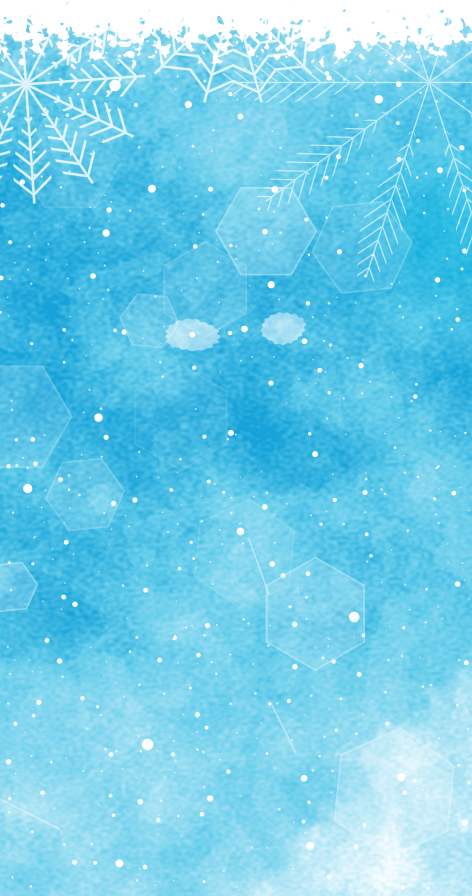
Reproduce this background procedurally as a Shadertoy shader.

```glsl
// A winter watercolour: blue washes under a ragged frost border, with
// translucent hexagons, line-drawn snowflakes and scattered snow.
// Layers are blended bottom to top; lengths are in canvas heights.

#define DEEP vec3(0.09, 0.64, 0.85)
#define SKY vec3(0.39, 0.80, 0.92)
#define SNOW vec3(0.97, 0.99, 1.0)
#define CYAN vec3(0.12, 0.76, 0.90)
#define SKY_TONE 0.3
#define FROST_LEVEL 0.953
#define WASH_CONTRAST 0.23
#define BLOT_CONTRAST 0.07
#define GRAIN 0.18

// Soft washes: centre, radius, amount of lightening
const vec4 WASHES[12] = vec4[12](
    vec4(.03, .69, .10, -.15), vec4(.195, .50, .07, -.17), vec4(.33, .515, .08, -.04),
    vec4(.05, .31, .07, -.08), vec4(.50, .73, .08, -.06), vec4(.14, .59, .045, .20),
    vec4(.28, .85, .08, .18), vec4(.285, .395, .07, .14), vec4(.19, .32, .05, .15),
    vec4(.50, .45, .08, .15), vec4(.03, .09, .10, .08), vec4(.44, .25, .08, .06));

// Hexagons: centre, radius, opacity (negative stands on a corner)
const vec4 HEXAGONS[12] = vec4[12](
    vec4(.297, .742, .057, .9), vec4(.404, .724, .057, .6), vec4(.229, .677, .054, -.45),
    vec4(.167, .642, .034, .6), vec4(.202, .534, .060, -.3), vec4(.095, .448, .045, .6),
    vec4(.352, .315, .064, -.9), vec4(.440, .115, .074, -.8), vec4(.015, .535, .066, .6),
    vec4(.012, .345, .031, .9), vec4(.078, .818, .058, .35), vec4(.273, .382, .062, -.35));

// Pale oval drops (centre, half size) and thin scratches (two ends)
const vec4 DROPS[2] = vec4[2](vec4(.214, .626, .030, .017), vec4(.316, .633, .024, .017));
const vec4 SCRATCHES[3] = vec4[3](vec4(.278, .398, .300, .337),
    vec4(.304, .212, .330, .160), vec4(.0, .108, .066, .075));

vec3 hash(vec2 cell) {
    vec3 h = fract(cell.xyx * vec3(.1031, .1030, .0973));
    h += dot(h, h.yxz + 33.33);
    return fract((h.xxy + h.yzz) * h.zyx);
}

float gradientNoise(vec2 p) {
    vec2 i = floor(p), f = fract(p), e = vec2(1, 0);
    vec2 u = f * f * f * (f * (f * 6. - 15.) + 10.);
    float a = dot(hash(i).xy * 2. - 1., f);
    float b = dot(hash(i + e).xy * 2. - 1., f - e);
    float c = dot(hash(i + e.yx).xy * 2. - 1., f - e.yx);
    float d = dot(hash(i + 1.).xy * 2. - 1., f - 1.);
    return mix(mix(a, b, u.x), mix(c, d, u.x), u.y);
}

float fbm(vec2 p) {
    float sum = 0., amp = 1.;
    for (int i = 0; i < 4; i++) {
        sum += amp * gradientNoise(p);
        p = mat2(1.6, 1.2, -1.2, 1.6) * p + 17.3;
        amp *= .5;
    }
    return sum;
}

// Antialiased coverage of the region where d < 0
float cover(float d) {
    float px = .75 / iResolution.y;
    return 1. - smoothstep(-px, px, d);
}

float hexagon(vec2 p, float r) {
    p = abs(p);
    return max(p.x * .866 + p.y * .5, p.y) - r * .866;
}

float segment(vec2 p, vec2 a, vec2 b) {
    float t = clamp(dot(p - a, b - a) / dot(b - a, b - a), 0., 1.);
    return length(p - mix(a, b, t));
}

// Radial arms with barbs; positive slant turns the barbs back to the centre
float snowflake(vec2 p, float radius, float arms, float turn, float barbs, float slant, float reach, float line) {
    float sector = 6.2831853 / arms;
    float a = abs(mod(atan(p.y, p.x) - turn + .5 * sector, sector) - .5 * sector);
    vec2 q = length(p) / radius * vec2(cos(a), sin(a));
    float along = q.x + slant * q.y;
    float barb = abs(fract(along * barbs) - .5) / barbs / sqrt(1. + slant * slant);
    float width = reach * smoothstep(.1, .75, q.x) * clamp(3.5 - 3. * q.x, 0., 1.);
    float span = max(q.y - width, max(along - 1., .25 - along));
    return max(cover(max(q.y, q.x - 1.) * radius - line),
               cover(barb * radius - line) * cover(span * radius));
}

float snowDots(vec2 p, float cellSize, float size, float density) {
    vec2 cell = floor(p / cellSize);
    vec3 h = hash(cell + 41.);
    float d = length(p - (cell + .12 + .76 * h.xy) * cellSize);
    return cover(d - size * mix(.4, 1., h.z * h.z)) * step(hash(cell + 97.).x, density);
}

void mainImage(out vec4 fragColor, in vec2 fragCoord) {
    vec2 p = fragCoord / iResolution.y;
    float cloud = fbm(p * 8.), speckle = fbm(p * 38.);

    // Watercolour tone, from deep blue (0) to white (1)
    float tone = mix(.50, .20, smoothstep(0., .5, p.y)) + .1 * smoothstep(.72, .94, p.y);
    vec2 warped = p + .025 * vec2(cloud, fbm(p * 8. + 50.));
    for (int i = 0; i < 12; i++) {
        vec2 d = (warped - WASHES[i].xy) / WASHES[i].z;
        tone += WASHES[i].w * exp(-dot(d, d));
    }
    float corner = dot(p - vec2(.26, 0.), vec2(.721, -.693)) + .04 * cloud + .015 * speckle;
    tone += .25 * smoothstep(-.006, .03, corner);
    tone += WASH_CONTRAST * cloud + BLOT_CONTRAST * (smoothstep(.04, .12, fbm(warped * 15.)) - .4);
    tone += GRAIN * (.5 * speckle + gradientNoise(mat2(120., 90., -130., 160.) * p));
    tone = clamp(tone, 0., 1.);
    vec3 color = mix(DEEP, SKY, min(tone / SKY_TONE, 1.));
    color = mix(color, SNOW, max(tone - SKY_TONE, 0.) / (1. - SKY_TONE));
    color = mix(color, CYAN, .5 * exp(-dot(p - vec2(.5, .74), p - vec2(.5, .74)) / .009));

    // Translucent hexagons, every other one tilted
    for (int i = 0; i < 12; i++) {
        vec4 h = HEXAGONS[i];
        float tilt = .1 * sin(1.5708 * float(i));
        vec2 q = mat2(cos(tilt), -sin(tilt), sin(tilt), cos(tilt)) * (p - h.xy);
        float d = hexagon(h.w < 0. ? q.yx : q, h.z);
        float veil = .22 * cover(d) + .25 * cover(abs(d + .001) - .001);
        color = mix(color, SNOW, veil * abs(h.w));
    }
    // Oval drops and scratches
    for (int i = 0; i < 2; i++) {
        vec2 q = (p - DROPS[i].xy) / DROPS[i].zw;
        float rim = length(q) - 1. + .04 * sin(17. * atan(q.y, q.x)) + .25 * speckle;
        color = mix(color, SNOW, (.55 + .3 * speckle) * cover(rim * DROPS[i].w));
    }
    for (int i = 0; i < 3; i++)
        color = mix(color, SNOW, .5 * cover(segment(p, SCRATCHES[i].xy, SCRATCHES[i].zw) - .0008));

    // Snowflakes, falling snow and the ragged frost border
    float ice = snowflake(p - vec2(.029, .906), .132, 12., .07, 8., .9, .16, .0014);
    ice = max(ice, .8 * snowflake(p - vec2(.479, .908), .225, 10., 0., 14., -1.3, .1, .0007));
    ice = max(ice, snowflake(p - vec2(.26, 1.005), .122, 12., .2618, 6., .8, .24, .0014));
    color = mix(color, SNOW, .85 * ice);
    float snow = max(snowDots(p, .095, .0066, .5), snowDots(p + .37, .036, .0032, .45 + .5 * cloud));
    color = mix(color, vec3(1), max(snow, .7 * snowDots(p + 1.7, .021, .0016, .35 + .5 * cloud)));
    float frost = p.y - FROST_LEVEL + .008 * cloud + .045 * speckle;
    frost += .045 * gradientNoise(p * 105.) + .03 * gradientNoise(p * 210.);
    color = mix(color, vec3(1), .3 * smoothstep(-.06, .01, frost));
    color = mix(color, vec3(1), smoothstep(-.004, .004, frost));
    fragColor = vec4(color, 1.);
}
```
